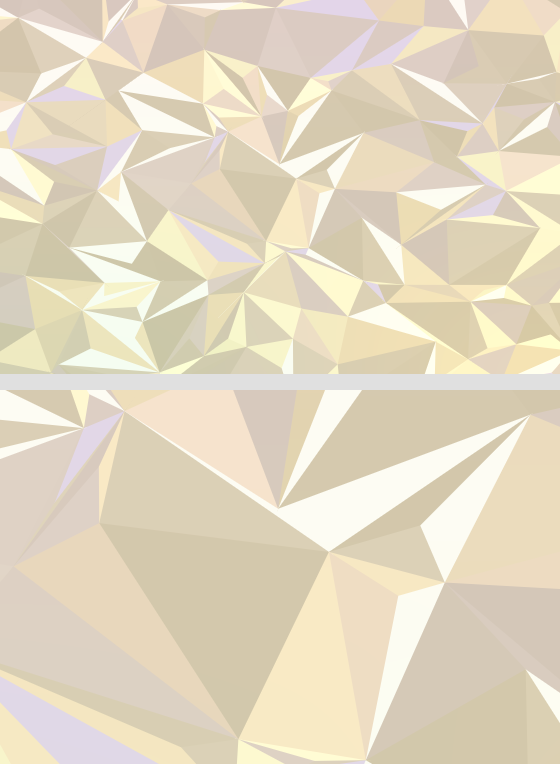
Top: the whole. Bottom: its middle third, enlarged.
Write a Shadertoy shader that draws this background.

```glsl
#define CELL vec2(0.146, 0.110)   // mesh spacing, in canvas heights
#define JITTER 0.98               // vertex wander inside its cell
#define SPLIT_CHANCE 0.28         // share of faces cut into three
#define SLIVER_RATIO 0.28         // faces thinner than this may glint
#define GLINT_CHANCE 0.36
#define SHADE_RANGE 0.06
#define TAN vec3(0.845, 0.803, 0.695)
#define MAUVE vec3(0.858, 0.808, 0.758)
#define PEACH vec3(0.950, 0.890, 0.740)
#define LEMON vec3(0.990, 0.970, 0.808)
#define WHITE vec3(0.990, 0.990, 0.950)
#define LAVENDER vec3(0.885, 0.845, 0.905)

// Three well mixed random values from a whole-numbered seed
vec3 hash3(vec2 seed) {
    uvec3 v = uvec3(ivec3(seed.xyx) + 4096) * 1664525u + uvec3(1013904223u, 2891u, 77003u);
    for (int i = 0; i < 2; i++) {
        v.x += v.y * v.z;
        v.y += v.z * v.x;
        v.z += v.x * v.y;
        v ^= v >> 16u;
    }
    return vec3(v & 65535u) / 65536.0;
}

float cross2(vec2 a, vec2 b) { return a.x * b.y - a.y * b.x; }

float doubleArea(vec2 a, vec2 b, vec2 c) { return cross2(b - a, c - a); }

// Signed distance to the line a-b, positive on its left
float edgeDistance(vec2 p, vec2 a, vec2 b) {
    return cross2(b - a, p - a) / max(length(b - a), 1e-5);
}

vec2 meshVertex(vec2 id) {
    return (id + 0.5 + JITTER * (hash3(id + 900.0).xy - 0.5)) * CELL;
}

// Position across the canvas, 0 to 1 on both axes
vec2 canvasPosition(vec2 p) {
    return clamp(p * vec2(iResolution.y / iResolution.x, 1.0), 0.0, 1.0);
}

vec3 faceColor(vec2 a, vec2 b, vec2 c, vec2 seed) {
    vec3 rnd = hash3(seed);
    vec3 pick = hash3(seed + 2111.0);
    vec2 pos = canvasPosition((a + b + c) / 3.0);
    float area = doubleArea(a, b, c);

    // Thin faces catch the light
    float longest = max(dot(b - a, b - a), max(dot(c - b, c - b), dot(a - c, a - c)));
    if (area < SLIVER_RATIO * longest && pick.x < GLINT_CHANCE)
        return pick.y < 0.22 ? LAVENDER : WHITE;

    // Brighter faces are small, and gather towards the lower right
    float tone = rnd.x + 0.25 * (pos.x * (1.0 - pos.y) - 0.25);
    tone += 0.10 * clamp(1.0 - area / (CELL.x * CELL.y), -1.2, 0.8);
    float rose = smoothstep(-0.15, 0.15, 0.20 + 0.42 * pos.y - pick.z);
    vec3 peach = PEACH + vec3(-0.01, -0.02, 0.03) * step(pick.y, 0.6 * pos.y);
    vec3 color = mix(TAN, MAUVE, rose);
    color = mix(color, peach, smoothstep(0.50, 0.66, tone));
    color = mix(color, LEMON, smoothstep(0.80, 0.90, tone));
    return color + SHADE_RANGE * (rnd.y - 0.5) * vec3(1.0, 1.0, 1.25);
}

// Adds a counter-clockwise face, weighted by its pixel coverage
void addFace(vec2 p, vec2 a, vec2 b, vec2 c, vec2 seed, inout vec4 sum) {
    float inside = min(edgeDistance(p, a, b), min(edgeDistance(p, b, c), edgeDistance(p, c, a)));
    float coverage = clamp(inside * iResolution.y + 0.5, 0.0, 1.0);
    if (coverage > 0.0) sum += coverage * vec4(faceColor(a, b, c, seed), 1.0);
}

// Draws a face whole, or fanned around a random inner point
void addSplitFace(vec2 p, vec2 a, vec2 b, vec2 c, vec2 seed, inout vec4 sum) {
    if (hash3(seed + 577.0).x > SPLIT_CHANCE) {
        addFace(p, a, b, c, seed, sum);
        return;
    }
    vec3 weight = hash3(seed + 1283.0) + 0.12;
    weight /= weight.x + weight.y + weight.z;
    vec2 hub = a * weight.x + b * weight.y + c * weight.z;
    addFace(p, a, b, hub, seed + vec2(1, 0), sum);
    addFace(p, b, c, hub, seed + vec2(2, 0), sum);
    addFace(p, c, a, hub, seed + vec2(3, 0), sum);
}

void addQuad(vec2 p, vec2 id, inout vec4 sum) {
    vec2 a = meshVertex(id);
    vec2 b = meshVertex(id + vec2(1, 0));
    vec2 c = meshVertex(id + vec2(1, 1));
    vec2 d = meshVertex(id + vec2(0, 1));
    vec2 seed = id * 8.0;

    // Only a diagonal lying inside the quad is usable
    bool acFits = min(doubleArea(a, b, c), doubleArea(a, c, d)) > 0.0;
    bool bdFits = min(doubleArea(a, b, d), doubleArea(b, c, d)) > 0.0;
    if (acFits && (!bdFits || hash3(seed + 307.0).z > 0.5)) {
        addSplitFace(p, a, b, c, seed, sum);
        addSplitFace(p, a, c, d, seed + vec2(4, 0), sum);
    } else {
        addSplitFace(p, a, b, d, seed, sum);
        addSplitFace(p, b, c, d, seed + vec2(4, 0), sum);
    }
}

void mainImage(out vec4 fragColor, in vec2 fragCoord) {
    vec2 p = fragCoord / iResolution.y;
    vec2 cell = floor(p / CELL);
    vec4 sum = vec4(0.0);
    for (int i = 0; i < 4; i++)
        addQuad(p, cell - vec2(i & 1, i >> 1), sum);
    vec3 color = sum.rgb / max(sum.a, 1e-4);

    // Soft regional tints: sage lower left, gold lower right, rose above
    vec2 pos = canvasPosition(p);
    float low = 1.0 - smoothstep(0.0, 0.55, pos.y);
    color += vec3(-0.030, 0.004, -0.005) * low * (1.0 - smoothstep(0.2, 0.7, pos.x));
    color += vec3(0.030, 0.018, -0.015) * low * smoothstep(0.5, 0.95, pos.x);
    color += vec3(0.006, -0.008, 0.008) * smoothstep(0.4, 1.0, pos.y);
    fragColor = vec4(clamp(color, 0.0, 1.0), 1.0);
}
```
